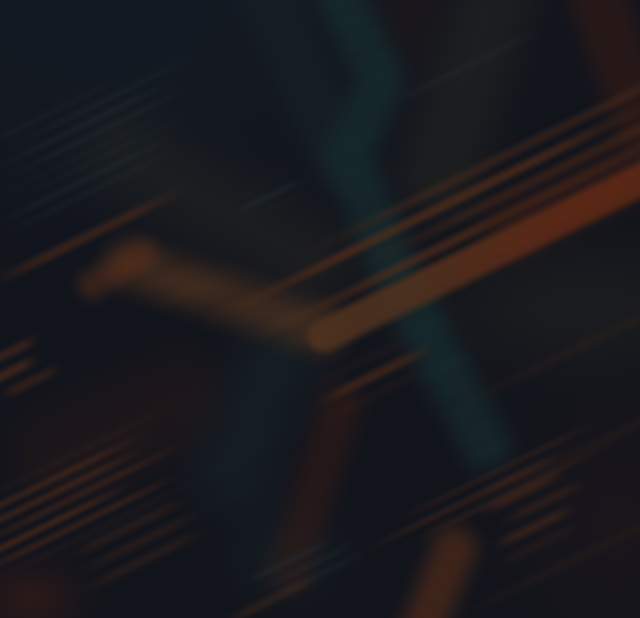
This background is drawn by a WebGL 2 fragment shader. Its source:

```glsl
#version 300 es
precision highp float;

uniform vec2 u_resolution;
out vec4 outColor;

// Palette
const vec3 NIGHT = vec3(0.070, 0.078, 0.108);
const vec3 NAVY = vec3(0.075, 0.100, 0.135);
const vec3 SLATE = vec3(0.085, 0.120, 0.145);
const vec3 TEAL = vec3(0.085, 0.170, 0.180);
const vec3 MIST = vec3(0.125, 0.185, 0.205);
const vec3 MOSS = vec3(0.125, 0.130, 0.125);
const vec3 UMBER = vec3(0.118, 0.090, 0.100);
const vec3 RUST = vec3(0.205, 0.105, 0.085);
const vec3 COPPER = vec3(0.330, 0.175, 0.100);
const vec3 EMBER = vec3(0.370, 0.160, 0.085);
const vec3 AMBER = vec3(0.310, 0.195, 0.120);

// Motion smear
const vec2 SMEAR_DIR = vec2(0.897, 0.442);
const vec2 GRAIN_SCALE = vec2(3.0, 42.0);
const float GRAIN_AMOUNT = 0.22;
const float FINE_PITCH = 0.021;
const float WIDE_PITCH = 0.029;
const float END_JITTER = 0.7;

// Teal ribbon
const int RIBBON_POINTS = 5;
const vec2 RIBBON[RIBBON_POINTS] = vec2[](
  vec2(0.535, 1.04), vec2(0.615, 0.872), vec2(0.565, 0.744),
  vec2(0.647, 0.542), vec2(0.785, 0.280));
const float RIBBON_WIDTH = 0.038;

float hash(vec2 p) {
  return fract(sin(dot(p, vec2(127.1, 311.7))) * 43758.5);
}

vec2 gradient(vec2 cell) {
  float angle = 6.2832 * hash(cell);
  return vec2(cos(angle), sin(angle));
}

float gradientNoise(vec2 p) {
  vec2 i = floor(p), f = fract(p);
  vec2 u = f * f * f * (f * (f * 6.0 - 15.0) + 10.0);
  vec2 e = vec2(1.0, 0.0);
  float low = mix(dot(gradient(i), f), dot(gradient(i + e), f - e), u.x);
  float high = mix(dot(gradient(i + e.yx), f - e.yx), dot(gradient(i + 1.0), f - 1.0), u.x);
  return mix(low, high, u.y);
}

// Coordinates along and across the smear
vec2 toSmear(vec2 p) {
  return vec2(dot(p, SMEAR_DIR), dot(p, vec2(-SMEAR_DIR.y, SMEAR_DIR.x)));
}

// Soft-edged capsule from a to b
float band(vec2 p, vec2 a, vec2 b, float width, float blur) {
  vec2 ab = b - a;
  float t = clamp(dot(p - a, ab) / dot(ab, ab), 0.0, 1.0);
  return 1.0 - smoothstep(width - blur, width + blur, length(p - a - ab * t));
}

float glow(vec2 p, vec2 center, vec2 size) {
  vec2 q = (p - center) / size;
  return exp(-dot(q, q));
}

// Parallel streaks with ragged ends inside a slanted box
float streaks(vec2 p, vec2 center, vec2 size, float pitch) {
  vec2 q = toSmear(p - center);
  float row = floor(q.y / pitch + 0.5);
  float line = 1.0 - smoothstep(0.0, 0.5, abs(q.y / pitch - row));
  float rnd = hash(vec2(row, center.x * 10.0));
  float along = abs(q.x / size.x + (rnd - 0.5) * END_JITTER);
  float rows = 1.0 - smoothstep(0.7, 1.15, abs(row * pitch) / size.y);
  return line * rows * (1.0 - smoothstep(0.35, 1.05, along)) * mix(0.55, 1.0, rnd);
}

void main() {
  vec2 p = gl_FragCoord.xy / u_resolution.y;
  float grain = gradientNoise(toSmear(p) * GRAIN_SCALE);
  float smear = 1.0 + GRAIN_AMOUNT * grain;

  // Dim background fields
  vec3 col = mix(NIGHT, NAVY, glow(p, vec2(0.15, 1.0), vec2(0.5, 0.3)));
  col = mix(col, UMBER, 0.85 * band(p, vec2(0.10, 0.27), vec2(0.29, 0.35), 0.07, 0.06));
  col = mix(col, UMBER, 0.6 * glow(p, vec2(0.66, 0.98), vec2(0.06, 0.10)));
  col = mix(col, MOSS, 0.7 * band(p, vec2(0.80, 1.0), vec2(0.71, 0.72), 0.06, 0.05));
  col = mix(col, MOSS, 0.65 * band(p, vec2(0.20, 0.75), vec2(0.50, 0.58), 0.06, 0.07));
  col = mix(col, MOSS, 0.6 * glow(p, vec2(0.95, 0.50), vec2(0.22, 0.10)));
  col = mix(col, UMBER, 0.5 * glow(p, vec2(1.0, 0.15), vec2(0.15, 0.2)));
  col = mix(col, SLATE, 0.8 * band(p, vec2(0.42, 1.04), vec2(0.55, 0.74), 0.045, 0.03));
  col = mix(col, SLATE, 0.8 * band(p, vec2(0.45, 0.42), vec2(0.38, 0.24), 0.06, 0.06) * smear);
  col = mix(col, SLATE, 0.7 * glow(p, vec2(0.46, 0.10), vec2(0.08, 0.07)) * smear);

  // Bent teal ribbon
  float ribbon = 0.0;
  for (int i = 0; i < RIBBON_POINTS - 1; i++)
    ribbon = max(ribbon, band(p, RIBBON[i], RIBBON[i + 1], RIBBON_WIDTH, 0.03));
  col = mix(col, TEAL, 0.75 * ribbon * smear);

  // Upright warm shafts
  col = mix(col, RUST, 0.6 * band(p, vec2(0.95, 1.05), vec2(1.04, 0.80), 0.045, 0.03));
  col = mix(col, RUST, 0.55 * band(p, vec2(0.55, 0.34), vec2(0.47, 0.08), 0.032, 0.03));
  col = mix(col, COPPER, 0.65 * band(p, vec2(0.735, 0.11), vec2(0.67, -0.05), 0.034, 0.028));
  col = mix(col, RUST, 0.7 * glow(p, vec2(0.05, 0.03), vec2(0.07, 0.05)));

  // Cool streaks
  float cool = streaks(p, vec2(0.12, 0.79), vec2(0.18, 0.045), FINE_PITCH);
  cool += streaks(p, vec2(0.12, 0.70), vec2(0.18, 0.025), FINE_PITCH);
  cool += streaks(p, vec2(0.45, 0.69), vec2(0.07, 0.020), FINE_PITCH);
  cool += streaks(p, vec2(0.74, 0.885), vec2(0.15, 0.018), FINE_PITCH);
  cool += streaks(p, vec2(0.49, 0.08), vec2(0.09, 0.030), FINE_PITCH);
  col = mix(col, MIST, 0.42 * min(cool, 1.0));

  // Warm streaks
  float warm = streaks(p, vec2(0.85, 0.70), vec2(0.42, 0.070), WIDE_PITCH);
  warm += streaks(p, vec2(0.13, 0.612), vec2(0.19, 0.012), WIDE_PITCH);
  warm += streaks(p, vec2(0.02, 0.40), vec2(0.06, 0.050), WIDE_PITCH);
  warm += streaks(p, vec2(0.61, 0.395), vec2(0.11, 0.028), WIDE_PITCH);
  warm += 0.8 * streaks(p, vec2(0.10, 0.185), vec2(0.20, 0.065), FINE_PITCH);
  warm += 0.6 * streaks(p, vec2(0.20, 0.11), vec2(0.12, 0.040), WIDE_PITCH);
  warm += 0.6 * streaks(p, vec2(0.755, 0.19), vec2(0.20, 0.030), FINE_PITCH);
  warm += 0.7 * streaks(p, vec2(0.865, 0.18), vec2(0.08, 0.060), WIDE_PITCH);
  warm += 0.5 * streaks(p, vec2(0.46, 0.04), vec2(0.09, 0.025), WIDE_PITCH);
  for (int i = 0; i < 3; i++)
    warm += 0.35 * streaks(p, vec2(0.90, 0.42 - 0.17 * float(i)), vec2(0.28, 0.012), WIDE_PITCH);
  col = mix(col, COPPER, 0.7 * min(warm, 1.0));

  // Left arm, right beam and its red halo
  float arm = band(p, vec2(0.21, 0.572), vec2(0.52, 0.467), 0.035, 0.034);
  col = mix(col, AMBER, 0.68 * arm * smear);
  col = mix(col, COPPER, 0.55 * band(p, vec2(0.15, 0.54), vec2(0.23, 0.59), 0.022, 0.02));
  col = mix(col, RUST, 0.65 * band(p, vec2(0.83, 0.63), vec2(1.06, 0.745), 0.04, 0.04));
  float beam = band(p, vec2(0.525, 0.457), vec2(1.10, 0.740), 0.026, 0.010);
  vec3 beamColor = mix(AMBER, EMBER, smoothstep(0.60, 0.95, p.x));
  col = mix(col, beamColor, 0.88 * beam * (1.0 + 0.1 * grain));

  outColor = vec4(col, 1.0);
}
```
